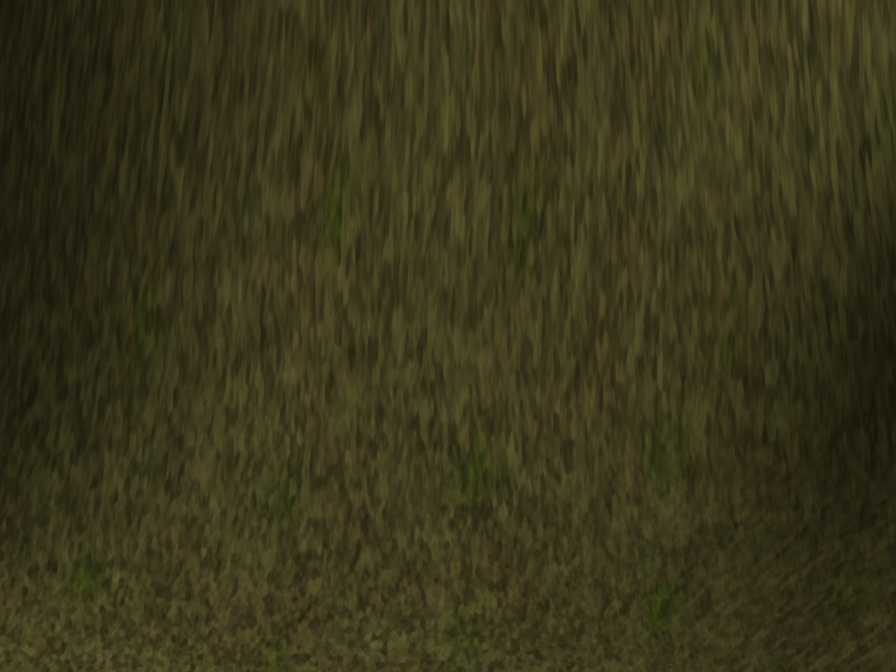
A Shadertoy shader for this texture:

```glsl
// Dim, dry grass on a hillside, with a shaded left flank and a dark hollow at right.
// Soft cellular noise is stretched into blades that shorten towards the bottom;
// a broad light field and curved rows of green tufts are laid over it.

const vec3 STRAW = vec3(0.256, 0.240, 0.127);
const vec3 BROWN_TINT = vec3(1.05, 0.975, 0.96);
const vec3 OLIVE_TINT = vec3(0.96, 1.02, 0.98);
const vec3 TUFT_TINT = vec3(0.74, 0.98, 0.48);
const vec3 SHADE_TINT = vec3(0.97, 1.01, 0.88);

const float BLADE_DENSITY = 145.0;   // blades across one canvas height
const float BLADE_ROWS = 23.0;       // vertical cell density
const float BLADE_HORIZON = 0.18;    // height over which blades lengthen
const float FINE_CONTRAST = 0.50;
const float CLUMP_CONTRAST = 0.19;
const float SPECK_CONTRAST = 0.24;
const float LEFT_SHADE = 0.51;
const float HOLLOW_SHADE = 0.53;
const vec2 HOLLOW_CENTER = vec2(1.36, 0.46);
const vec2 HOLLOW_SIZE = vec2(0.21, 0.40);
const vec2 HOLLOW_AXIS = vec2(0.45, 0.89);
const float TUFT_SPACING = 0.29;
const vec2 TUFT_SIZE = vec2(0.027, 0.068);

// Each row of tufts: apex x, apex y, curvature, first x
const vec4 TUFT_ROWS[4] = vec4[4](
    vec4(0.72, 0.92, 0.25, 0.47),
    vec4(0.64, 0.70, 1.00, 0.21),
    vec4(1.00, 0.325, 0.24, 0.13),
    vec4(1.32, 0.11, 0.13, 0.40));

vec3 hash3(vec2 cell) {
    vec3 q = fract(vec3(cell.xyx) * vec3(0.1031, 0.1030, 0.0973));
    q += dot(q, q.yxz + 33.33);
    return fract((q.xxy + q.yzz) * q.zyx);
}

// Cellular noise whose random cell values melt into each other
float softCells(vec2 p) {
    vec2 cell = floor(p);
    vec2 local = fract(p);
    float sum = 0.0, total = 0.0;
    for (int j = -1; j <= 1; j++) {
        for (int i = -1; i <= 1; i++) {
            vec2 offset = vec2(i, j);
            vec3 h = hash3(cell + offset + 200.0);
            vec2 d = offset + h.xy - local;
            float w = exp(-6.0 * dot(d, d));
            sum += w * h.z;
            total += w;
        }
    }
    return sum / total;
}

// Blade space: leans outward and compresses near the bottom and the right slope
vec2 bladeSpace(vec2 p) {
    float height = p.y * (1.0 - 0.4 * smoothstep(0.75, 1.45, p.x));
    float lean = 0.2 * (p.x - 0.75) * p.y + 0.004 * sin(9.0 * p.y + 5.0 * p.x);
    return vec2((p.x + lean) * BLADE_DENSITY,
                BLADE_ROWS * log(1.0 + height / BLADE_HORIZON));
}

float grassGrain(vec2 p) {
    vec2 blades = bladeSpace(p);
    // Diagonal blades lie over the lower right slope
    vec2 along = vec2(0.80, 0.60);
    vec2 diagonal = vec2(dot(p, vec2(-along.y, along.x)) * 145.0, dot(p, along) * 55.0);
    float lowerRight = smoothstep(0.75, 1.2, p.x) * (1.0 - smoothstep(0.12, 0.45, p.y));
    float fine = mix(softCells(blades), softCells(diagonal), 0.75 * lowerRight) - 0.5;
    float clumps = softCells(blades * vec2(0.42, 0.5) + 31.0) - 0.5;
    float specks = softCells(blades * vec2(1.6, 1.8) + 77.0) - 0.5;
    return 1.0 + FINE_CONTRAST * fine + CLUMP_CONTRAST * clumps + SPECK_CONTRAST * specks;
}

float lightField(vec2 p) {
    float flank = 1.0 - smoothstep(-0.1, 0.25 + 0.4 * p.y, p.x);
    flank *= smoothstep(0.02, 0.40, p.y);
    vec2 q = p - HOLLOW_CENTER;
    vec2 hollow = vec2(dot(q, vec2(HOLLOW_AXIS.y, -HOLLOW_AXIS.x)), dot(q, HOLLOW_AXIS));
    hollow /= HOLLOW_SIZE;
    float light = (1.0 - LEFT_SHADE * flank) * (1.0 - HOLLOW_SHADE * exp(-dot(hollow, hollow)));
    light += 0.16 * exp(-max(p.y, 0.0) / 0.14) * (0.85 - p.x);
    light += 0.05 * smoothstep(0.6, 1.2, p.x) * smoothstep(0.5, 0.9, p.y);
    return light;
}

float tufts(vec2 p) {
    float cover = 0.0;
    for (int r = 0; r < 4; r++) {
        vec4 row = TUFT_ROWS[r];
        for (int i = 0; i < 4; i++) {
            float x = row.w + TUFT_SPACING * float(i);
            float bend = x - row.x;
            vec2 center = vec2(x, row.y - row.z * bend * bend);
            vec2 size = TUFT_SIZE * vec2(1.0, mix(0.6, 1.0, smoothstep(0.1, 0.6, center.y)));
            vec2 d = (p - center) / size;
            d.x -= 0.25 * d.y;
            float strength = 0.55 + 0.35 * hash3(vec2(i, r) + 5.0).x;
            strength *= 1.0 - 0.6 * smoothstep(0.75, 0.85, center.y);
            cover = max(cover, strength * exp(-dot(d, d)));
        }
    }
    return cover;
}

void mainImage(out vec4 fragColor, in vec2 fragCoord) {
    vec2 p = fragCoord / iResolution.y;
    vec2 blades = bladeSpace(p);
    float light = lightField(p);

    // Dry and fresh patches, then finer variation from blade to blade
    float patches = softCells(blades * vec2(0.10, 0.16) + 13.0);
    float tone = 0.45 * patches + 0.55 * softCells(blades * 0.6 + 51.0);
    vec3 color = STRAW * mix(BROWN_TINT, OLIVE_TINT, tone);
    color *= mix(SHADE_TINT, vec3(1.0), smoothstep(0.45, 0.9, light));

    float green = tufts(p) * smoothstep(0.0, 0.7, softCells(blades * vec2(0.4, 0.35) + 9.0));
    color *= mix(vec3(1.0), TUFT_TINT, green);
    color *= light * grassGrain(p) * (0.93 + 0.06 * patches);
    fragColor = vec4(clamp(color, 0.0, 1.0), 1.0);
}
```
